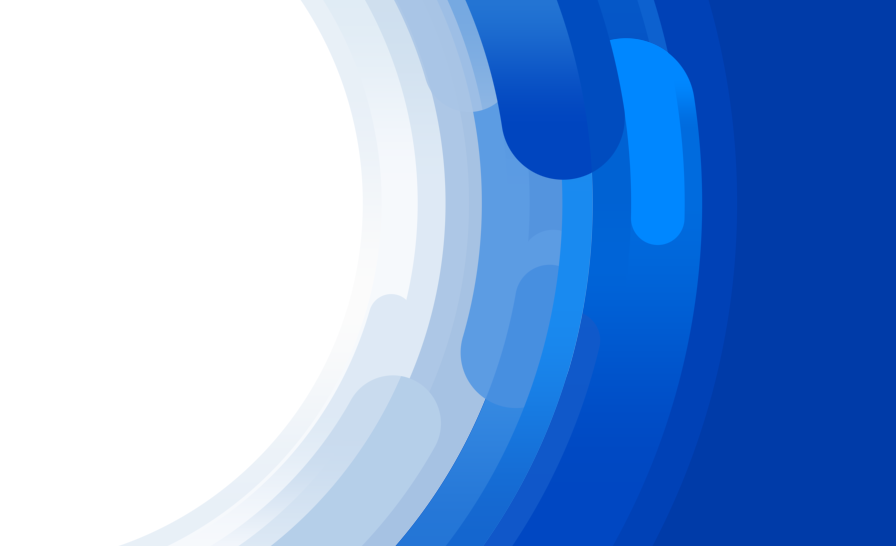
Reproduce this background procedurally as a Shadertoy shader.

```glsl
// Concentric translucent arcs and round-ended ribbons, from white to deep blue.
#define CENTER vec2(0.0, 0.628)
#define EDGE_SOFTNESS 0.8
#define WHITE vec3(1.0)
#define MIST vec3(0.87, 0.915, 0.96)
#define STEEL vec3(0.68, 0.78, 0.90)
#define SKY vec3(0.36, 0.61, 0.89)
#define AZURE vec3(0.00, 0.53, 1.00)
#define COBALT vec3(0.00, 0.28, 0.76)
#define NAVY vec3(0.00, 0.23, 0.66)

// Coverage of a shape from its signed distance.
float cover(float d) {
    float w = EDGE_SOFTNESS / iResolution.y;
    return 1.0 - smoothstep(-w, w, d);
}

// Coverage of the plane outside a circle.
float outside(float dist, float radius) {
    return cover(radius - dist);
}

// Ribbon on a circle: a round cap at one angle, open ended along side (+1 up, -1 down).
float ribbon(vec2 p, float radius, float halfWidth, float angle, float side) {
    vec2 dir = vec2(cos(angle), sin(angle));
    float along = side * (dir.x * p.y - dir.y * p.x);
    float d = along > 0.0 ? abs(length(p) - radius) : length(p - radius * dir);
    return d - halfWidth;
}

void paint(inout vec3 col, vec3 ink, float alpha) {
    col = mix(col, ink, alpha);
}

void mainImage(out vec4 fragColor, in vec2 fragCoord) {
    vec2 uv = fragCoord / iResolution.y;
    vec2 p = uv - CENTER;
    float r = length(p);
    float h = uv.y;
    float middle = 1.0 - smoothstep(0.0, 0.4, abs(h - 0.45));
    float upper = smoothstep(0.65, 1.0, h);

    // Pale inner rings
    vec3 col = WHITE;
    paint(col, mix(vec3(0.91, 0.94, 0.97), vec3(0.985), middle), outside(r, 0.6645));
    paint(col, mix(vec3(0.965, 0.975, 0.99), vec3(0.88, 0.925, 0.96), upper), outside(r, 0.699));
    paint(col, mix(MIST, vec3(0.81, 0.875, 0.935), upper), outside(r, 0.765));
    paint(col, STEEL, outside(r, 0.816));
    paint(col, vec3(0.65, 0.76, 0.89), outside(r, 0.859));

    // Deep outer rings
    paint(col, mix(COBALT, vec3(0.02, 0.34, 0.78), upper), outside(r, 0.959));
    paint(col, vec3(0.05, 0.38, 0.81), outside(r, 1.225));
    paint(col, vec3(0.0, 0.255, 0.715), outside(r, 1.254));
    paint(col, NAVY, outside(r, 1.350));

    // Wide ribbon falling from azure to cobalt, with its brighter inlay
    float wide = ribbon(p, 1.160, 0.126, 0.152, -1.0);
    vec3 fall = mix(COBALT, vec3(0.0, 0.42, 0.87), smoothstep(0.10, 0.65, h));
    fall = mix(fall, vec3(0.0, 0.36, 0.80), 0.6 * smoothstep(0.45, 0.65, h) * (1.0 - outside(r, 1.156)));
    fall = mix(fall, AZURE, smoothstep(0.76, 0.86, h));
    paint(col, fall, cover(wide));
    float inlay = ribbon(p, 1.205, 0.049, -0.023, 1.0);
    paint(col, AZURE, cover(max(inlay, wide)));

    // Lower blue ribbons
    float indigo = ribbon(p, 1.075, 0.054, -0.236, -1.0);
    paint(col, vec3(0.07, 0.35, 0.79), 0.9 * cover(indigo));
    vec3 lowerBlue = mix(vec3(0.14, 0.46, 0.84), vec3(0.22, 0.55, 0.89), smoothstep(0.0, 0.35, h));
    float lower = cover(ribbon(p, 1.022, 0.063, -0.173, -1.0));
    paint(col, lowerBlue, lower);

    // Long sky ribbon with a faint overlapping cap
    float sky = cover(ribbon(p, 0.984, 0.1015, -0.282, 1.0));
    float cap = cover(ribbon(p, 1.019, 0.060, -0.107, -1.0));
    vec3 skyInk = mix(SKY, vec3(0.33, 0.58, 0.87), outside(r, 0.970) * (1.0 - cap));
    skyInk = mix(skyInk, vec3(0.28, 0.56, 0.88), lower);
    paint(col, skyInk, sky);

    // Bright strip where the ribbons cross
    float strip = outside(r, 1.030) * (1.0 - outside(r, 1.0855));
    vec3 stripInk = mix(vec3(0.08, 0.40, 0.81), vec3(0.10, 0.54, 0.94), smoothstep(0.0, 0.45, h));
    paint(col, stripInk, strip * max(sky, lower) * (1.0 - upper));

    // Upper ribbons: misty steel, then blue fading to cobalt at its cap
    paint(col, vec3(0.25, 0.52, 0.85), 0.6 * upper * sky * outside(r, 0.930));
    float steelTop = cover(ribbon(p, 0.895, 0.083, 0.283, 1.0));
    vec3 steelInk = mix(vec3(0.66, 0.77, 0.90), vec3(0.48, 0.67, 0.88), outside(r, 0.900) * upper);
    paint(col, steelInk, 0.85 * steelTop);
    float dark = ribbon(p, 1.043, 0.113, 0.150, 1.0);
    vec3 darkInk = mix(vec3(0.0, 0.27, 0.75), vec3(0.14, 0.46, 0.83), smoothstep(0.76, 1.02, h));
    darkInk = mix(darkInk, vec3(0.0, 0.30, 0.75), outside(r, 1.0855));
    paint(col, darkInk, cover(dark));

    // Lower pale ribbons
    paint(col, MIST, cover(ribbon(p, 0.746, 0.041, -0.282, -1.0)) * smoothstep(0.0, 0.25, h));
    float steelLow = cover(ribbon(p, 0.825, 0.088, -0.511, -1.0));
    vec3 lowInk = mix(vec3(0.79, 0.86, 0.935), vec3(0.71, 0.81, 0.915), outside(r, 0.800));
    paint(col, lowInk, steelLow * mix(1.0, smoothstep(-0.05, 0.2, h), 1.0 - outside(r, 0.800)));

    fragColor = vec4(col, 1.0);
}
```
